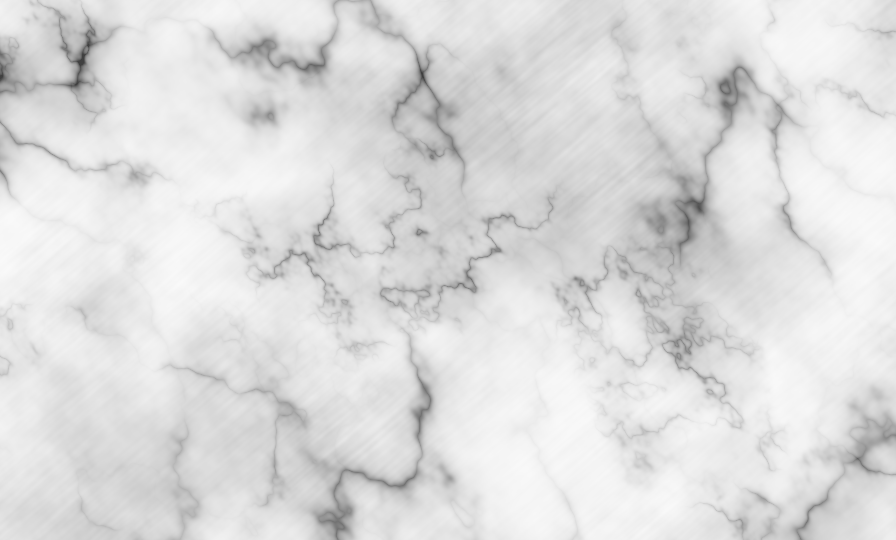
A WebGL 2 fragment shader for this texture:

```glsl
#version 300 es
precision highp float;

uniform vec2 u_resolution;
out vec4 fragColor;

const float TAU = 6.2831853;

float hash(vec2 cell) {
    return fract(sin(dot(cell, vec2(127.1, 311.7))) * 43758.5453);
}

mat2 rotation(float angle) {
    float c = cos(angle), s = sin(angle);
    return mat2(c, s, -s, c);
}

// Slope of a random unit gradient at one lattice corner
float cornerSlope(vec2 cell, vec2 offset) {
    float angle = TAU * hash(cell);
    return dot(vec2(cos(angle), sin(angle)), offset);
}

float gradientNoise(vec2 p) {
    vec2 cell = floor(p), f = fract(p);
    vec2 blend = f * f * f * (f * (f * 6.0 - 15.0) + 10.0);
    vec2 right = vec2(1.0, 0.0), up = vec2(0.0, 1.0);
    float low = mix(cornerSlope(cell, f), cornerSlope(cell + right, f - right), blend.x);
    float high = mix(cornerSlope(cell + up, f - up), cornerSlope(cell + 1.0, f - 1.0), blend.x);
    return mix(low, high, blend.y);
}

float fbm(vec2 p, int octaves, float gain) {
    float sum = 0.0, amplitude = 1.0;
    mat2 turn = rotation(0.65);
    for (int i = 0; i < octaves; i++) {
        sum += amplitude * gradientNoise(p);
        p = turn * p * 2.03 + vec2(17.3, 9.1);
        amplitude *= gain;
    }
    return sum;
}

// Dark core with a soft halo along the zero line of a field
float veinDepth(float field, float width, float core, float halo) {
    float d = abs(field);
    float line = exp(-d / max(width, 0.4 * fwidth(field)));
    return core * line + halo * exp(-d / (width * 5.0));
}

// Patchy strength that lets veins fade in and out
float patchMask(vec2 p, float low, float high) {
    return smoothstep(low, high, fbm(p, 4, 0.5));
}

// Fine brushed grain along a direction
float streaks(vec2 p, float angle) {
    vec2 q = rotation(-angle) * p;
    return gradientNoise(q * vec2(6.0, 75.0)) + 0.8 * gradientNoise(q * vec2(11.0, 140.0) + 31.0);
}

void main() {
    vec2 p = gl_FragCoord.xy / u_resolution.y;

    // Veins lean down to the right
    vec2 leaning = rotation(0.85) * p;
    leaning.x *= 0.75;

    // Cloudy white ground with grey mottling
    float cloud = smoothstep(-0.4, 0.7, fbm(p * 1.9 + vec2(4.7, 12.3), 6, 0.55));
    float mottle = fbm(p * 8.0 + vec2(71.3, 22.9), 4, 0.6);
    float shade = 0.972 - 0.13 * cloud - 0.05 * mix(0.25, 1.0, cloud) * mottle;

    // Two networks of long veins
    float grit = 0.9 + 0.8 * gradientNoise(p * 11.0 + 5.0);
    float mainField = fbm(leaning * 1.8 + vec2(8.4, 3.1), 6, 0.48);
    float sideField = fbm(leaning * 2.7 + vec2(21.6, 14.2), 6, 0.48);
    float mainMask = mix(0.1, 1.0, patchMask(p * 2.1 + vec2(2.9, 7.7), -0.12, 0.4));
    float sideMask = mix(0.06, 0.9, patchMask(p * 2.4 + vec2(33.1, 18.5), -0.05, 0.42));
    shade -= grit * mainMask * veinDepth(mainField, 0.027, 0.34, 0.14);
    shade -= grit * sideMask * veinDepth(sideField, 0.027, 0.31, 0.12);

    // Tangled knots of small veins
    float knotField = fbm(leaning * 6.0 + vec2(51.2, 40.8), 5, 0.55);
    float knotMask = patchMask(p * 2.2 + vec2(61.7, 25.4), 0.06, 0.55);
    shade -= knotMask * (0.05 + grit * veinDepth(knotField, 0.05, 0.28, 0.08));

    // Diagonal grain, stronger in the grey areas
    float grainMask = mix(0.35, 1.0, cloud) * (0.75 + gradientNoise(p * 3.0 + 13.0));
    shade += 0.036 * grainMask * streaks(p, 0.7);

    fragColor = vec4(vec3(clamp(shade, 0.25, 0.98)), 1.0);
}
```
